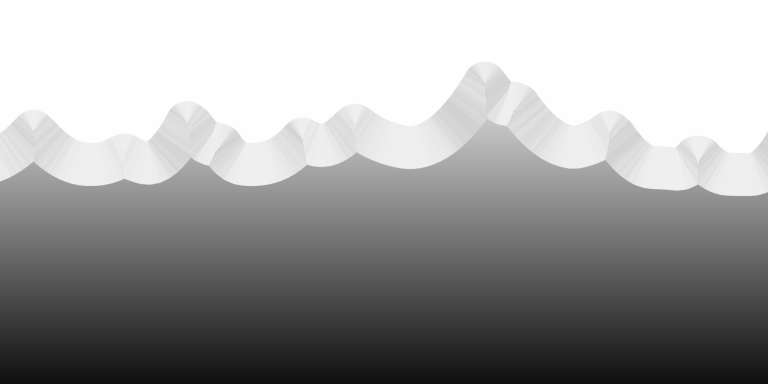
This background is drawn by a WebGL 1 fragment shader. Its source:

```glsl
precision highp float;

uniform vec2 u_resolution;

// Lengths are fractions of the canvas height
const float BAND_RADIUS = 0.056;
const float FACET_WIDTH = 0.0125;
const float VALLEY_HEIGHT = 0.5716;
const float FAN_SPREAD = 0.07;
const float FINE_STREAKS = 190.0;
const float BROAD_STREAKS = 32.0;
const float STREAK_DEPTH = 0.09;
const float SKY_TONE = 0.997;
const float FLAT_TONE = 0.935;
const float STEEP_TONE = 0.845;
const float GROUND_BASE = 0.055;
const float GROUND_SLOPE = 1.06;

float hash(float n) {
  n = fract(n * 0.1031);
  n *= n + 33.33;
  n *= n + n;
  return fract(n);
}

float noise(float x) {
  float cell = floor(x);
  return mix(hash(cell), hash(cell + 1.0), smoothstep(0.0, 1.0, x - cell));
}

// Pointed hill with separate reach to the left and right
float hill(float x, float centre, float height, float leftReach, float rightReach) {
  float offset = x - centre;
  float reach = offset < 0.0 ? leftReach : rightReach;
  float falloff = max(1.0 - abs(offset) / reach, 0.0);
  return height * falloff * falloff;
}

// Centre line of the pale band
float ridge(float x) {
  float y = VALLEY_HEIGHT;
  y += 0.044 * smoothstep(0.781, 1.042, x);
  y -= 0.052 * smoothstep(1.510, 1.693, x);
  y -= 0.018 * smoothstep(1.693, 1.927, x);
  y += hill(x, 0.089, 0.088, 0.156, 0.143);
  y += hill(x, 0.323, 0.026, 0.083, 0.091);
  y += hill(x, 0.490, 0.114, 0.115, 0.161);
  y += hill(x, 0.570, 0.029, 0.042, 0.057);
  y += hill(x, 0.789, 0.057, 0.130, 0.104);
  y += hill(x, 0.924, 0.078, 0.216, 0.148);
  y += hill(x, 1.263, 0.169, 0.198, 0.234);
  y += hill(x, 1.344, 0.047, 0.057, 0.169);
  y += hill(x, 1.591, 0.065, 0.104, 0.117);
  y += hill(x, 1.818, 0.044, 0.057, 0.078);
  y += hill(x, 2.083, 0.156, 0.130, 0.130);
  return y;
}

vec2 closestOnSegment(vec2 p, vec2 a, vec2 b) {
  vec2 ab = b - a;
  return a + ab * clamp(dot(p - a, ab) / dot(ab, ab), 0.0, 1.0);
}

// Closest point on the faceted centre line
vec2 closestOnRidge(vec2 p) {
  float firstX = (floor(p.x / FACET_WIDTH) - 6.0) * FACET_WIDTH;
  vec2 start = vec2(firstX, ridge(firstX));
  vec2 closest = start;
  for (int i = 1; i <= 13; i++) {
    float x = firstX + float(i) * FACET_WIDTH;
    vec2 end = vec2(x, ridge(x));
    vec2 candidate = closestOnSegment(p, start, end);
    if (distance(p, candidate) < distance(p, closest)) closest = candidate;
    start = end;
  }
  return closest;
}

// Flat parts are bright, steep parts grey with streaks across the band
float bandTone(vec2 closest, vec2 normal) {
  float steepness = smoothstep(0.0, 0.65, normal.x * normal.x);
  float along = closest.x + normal.x * FAN_SPREAD + 1.0;
  float streak = 0.5 * noise(along * FINE_STREAKS) + 0.5 * noise(along * BROAD_STREAKS);
  float depth = STREAK_DEPTH * mix(0.15, 1.0, steepness);
  return mix(FLAT_TONE, STEEP_TONE, steepness) + depth * (streak - 0.5);
}

void main() {
  vec2 p = gl_FragCoord.xy / u_resolution.y;
  float pixel = 1.0 / u_resolution.y;

  vec2 closest = closestOnRidge(p);
  vec2 offset = p - closest;
  float dist = length(offset);
  vec2 normal = offset / max(dist, 0.00001);
  normal *= normal.y < 0.0 ? -1.0 : 1.0;

  // Sky above, graded ground below, band between
  float ground = GROUND_BASE + GROUND_SLOPE * p.y;
  float tone = p.y > ridge(p.x) ? SKY_TONE : ground;
  float edge = dist - BAND_RADIUS;
  float coverage = 1.0 - smoothstep(-0.75 * pixel, 0.75 * pixel, edge);
  tone = mix(tone, bandTone(closest, normal), coverage);

  gl_FragColor = vec4(vec3(tone), 1.0);
}
```
